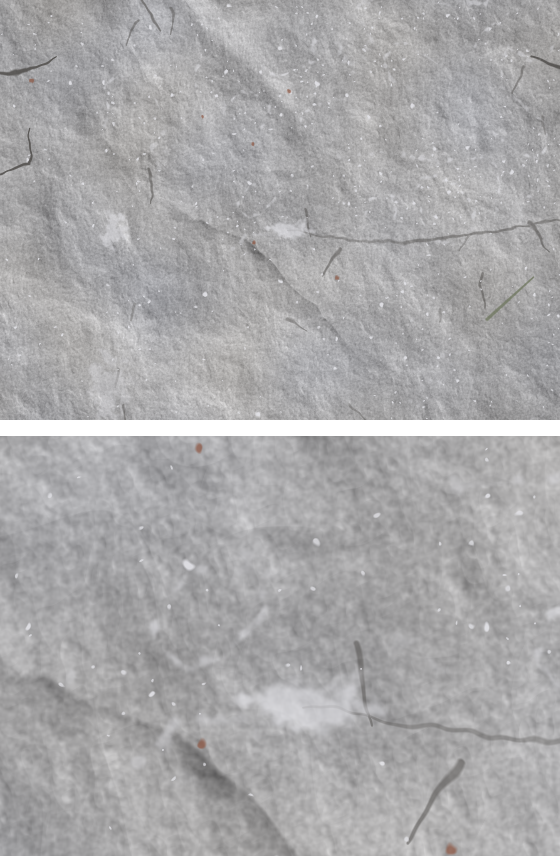
Top, the full canvas; bottom, a detail of the centre.
A Shadertoy shader for this texture:

```glsl
const vec3  STONE        = vec3(0.655, 0.654, 0.662);
const vec3  CRACK_COLOR  = vec3(0.31, 0.30, 0.29);
const vec3  CHALK        = vec3(0.89, 0.89, 0.91);
const vec3  RUST         = vec3(0.55, 0.33, 0.25);
const vec3  GRASS        = vec3(0.44, 0.47, 0.38);
const vec3  WARM_TINT    = vec3(0.012, 0.004, -0.014);
const vec2  LIGHT_DIR    = vec2(0.64, 0.77);
const float RELIEF       = 0.031;
const float GRAIN        = 0.085;
const float MOTTLE       = 0.075;
const float LEDGE_SHADE  = 0.20;
const float RIDGE_SHADE  = 0.085;
const int   CRACK_COUNT  = 18;

vec2 hash2(vec2 p) {
    vec3 q = fract(vec3(p.xyx) * vec3(0.1031, 0.1030, 0.0973));
    q += dot(q, q.yzx + 33.33);
    return fract((q.xx + q.yz) * q.zy);
}

float gradDot(vec2 cell, vec2 f, vec2 corner) {
    return dot(hash2(cell + corner + 57.0) * 2.0 - 1.0, f - corner);
}

// Gradient noise, roughly -0.7 to 0.7
float noise(vec2 p) {
    vec2 i = floor(p), f = p - i;
    vec2 u = f * f * f * (f * (f * 6.0 - 15.0) + 10.0);
    return mix(mix(gradDot(i, f, vec2(0, 0)), gradDot(i, f, vec2(1, 0)), u.x),
               mix(gradDot(i, f, vec2(0, 1)), gradDot(i, f, vec2(1, 1)), u.x), u.y);
}

vec2 warp(vec2 p, float freq) {
    return vec2(noise(p * freq), noise(p * freq + 31.7));
}

// Flaky surface: creased octaves of equal slope
float stoneHeight(vec2 p) {
    p += 0.02 * warp(p, 7.0);
    p = mat2(0.92, 0.30, -0.30, 0.92) * p * vec2(1.12, 0.88);
    float h = 0.0, freq = 5.0;
    for (int i = 0; i < 5; i++) {
        float n = noise(p * freq + float(i) * 17.3);
        h += (n - 0.6 * abs(n)) / freq;
        freq *= 2.15;
    }
    return h * RELIEF;
}

// Coverage of a thin line that tapers toward b
float stroke(vec2 p, vec2 a, vec2 b, float width, float px) {
    vec2 ab = b - a;
    float t = clamp(dot(p - a, ab) / dot(ab, ab), 0.0, 1.0);
    float w = width * (1.0 - 0.75 * t);
    return 1.0 - smoothstep(w * 0.4, w + px, length(p - a - ab * t));
}

float window(float x, float lo, float hi, float soft) {
    return smoothstep(lo - soft, lo + soft, x) * (1.0 - smoothstep(hi - soft, hi + soft, x));
}

// Tone of the main ledge: sharp lip on the right, soft hollow on the left
float ledgeTone(vec2 p) {
    float line = 0.86 - 0.8 * p.x - 0.03 * sin((p.x - 0.23) * 11.6)
               + 0.1 * exp(-18.0 * max(p.x - 0.17, -0.05));
    float d = (p.y - line) * 0.78;
    float soft = mix(0.03, 0.003, smoothstep(0.3, 0.5, p.x));
    float under = 1.0 - smoothstep(-soft, soft, d);
    float shadow = under * (0.65 * exp(min(d, 0.0) / 0.009) + 0.45 * exp(min(d, 0.0) / 0.035));
    float lip = exp(-abs(d - 0.018) / 0.012) * 0.16;
    float broken = 0.75 + 0.9 * noise(p * 9.0 + 4.0);
    return (lip - shadow * broken) * window(p.x, 0.19, 0.82, 0.07);
}

// Tone of the upper ridge: shaded left flank, lit right flank
float ridgeTone(vec2 p) {
    float d = (p.y + p.x - 1.42) * 0.71;
    float flank = smoothstep(-0.10, -0.005, d) * (1.0 - smoothstep(-0.008, 0.012, d));
    float lit = smoothstep(-0.004, 0.02, d) * (1.0 - smoothstep(0.03, 0.10, d));
    return (0.55 * lit - flank) * window(p.x, 0.42, 0.75, 0.06);
}

float crackCover(vec2 p, float px) {
    vec2 q = p + 0.018 * warp(p, 14.0) + 0.006 * warp(p, 45.0);
    float c = stroke(q, vec2(0.06, 0.83), vec2(-0.02, 0.815), 0.006, px);
    c = max(c, stroke(q, vec2(0.06, 0.83), vec2(0.13, 0.86), 0.004, px));
    c = max(c, stroke(q, vec2(0.07, 0.61), vec2(0.075, 0.69), 0.003, px));
    c = max(c, stroke(q, vec2(0.07, 0.61), vec2(-0.01, 0.585), 0.004, px));
    c = max(c, stroke(q, vec2(1.35, 0.83), vec2(1.27, 0.86), 0.007, px));
    c = max(c, 0.55 * stroke(q, vec2(0.97, 0.42), vec2(1.35, 0.475), 0.004, px));
    c = max(c, 0.4 * stroke(q, vec2(0.97, 0.42), vec2(0.68, 0.45), 0.0025, px));
    for (int i = 0; i < CRACK_COUNT; i++) {
        vec2 r = hash2(vec2(float(i), 5.0)), s = hash2(vec2(float(i), 23.0));
        vec2 a = vec2(0.2 + 1.15 * r.x, r.y);
        float angle = -2.1 + 1.7 * s.x;
        vec2 b = a + (0.03 + 0.06 * s.y) * vec2(cos(angle), sin(angle));
        c = max(c, (0.3 + 0.4 * s.y) * stroke(q, a, b, 0.0032, px));
    }
    return c;
}

// Scattered flecks, one per grid cell at most
float flecks(vec2 p, float freq, float chance, float px) {
    vec2 g = (p + 0.006 * warp(p, 90.0)) * freq, cell = floor(g);
    vec2 r = hash2(cell + freq), s = hash2(cell + freq * 2.0);
    float radius = 0.06 + 0.14 * s.x * s.x;
    float d = length(g - cell - 0.3 - 0.4 * r);
    return step(s.y, chance) * (1.0 - smoothstep(radius * 0.5, radius + px * freq, d));
}

float chalkPatch(vec2 p, vec2 center, vec2 size) {
    float d = length((p - center) / size) + 1.1 * noise(p * 38.0) + 0.6 * noise(p * 95.0);
    return 1.0 - smoothstep(0.45, 1.1, d);
}

void mainImage(out vec4 fragColor, in vec2 fragCoord) {
    float px = 1.0 / iResolution.y;
    vec2 p = fragCoord * px;
    vec2 bent = p + 0.035 * warp(p, 6.0) + 0.012 * warp(p, 24.0);

    // Relief lit from the upper right
    float eps = 0.0015;
    float tone = (stoneHeight(p) - stoneHeight(p + eps * LIGHT_DIR)) / eps;
    tone += LEDGE_SHADE * ledgeTone(bent) + RIDGE_SHADE * ridgeTone(bent);

    // Mottling, grain and darker corners
    tone += MOTTLE * (noise(p * 3.2 + 8.0) + 0.5 * noise(p * 13.0));
    tone += GRAIN * (noise(p * 170.0) + 0.6 * noise(p * 290.0));
    vec2 fromCenter = p - vec2(0.667, 0.5);
    tone += 0.015 - 0.07 * dot(fromCenter, fromCenter);
    vec3 color = STONE + tone + WARM_TINT * (0.2 + 1.5 * noise(p * 4.0 + 21.0));

    color = mix(color, CRACK_COLOR, 0.85 * crackCover(p, px));

    // Chalky veins, flecks and patches, densest at the upper right
    float zone = smoothstep(-0.15, 0.35, noise(p * 4.5 + 3.0) + 0.3 * (p.x + p.y - 1.2));
    float vein = 1.0 - smoothstep(0.008, 0.045, abs(noise(bent * 8.0 + 12.0)));
    float chalk = 0.55 * vein * zone * smoothstep(-0.05, 0.3, noise(p * 65.0));
    chalk = max(chalk, 0.9 * flecks(p, 38.0, 0.02 + 0.08 * zone, px));
    chalk = max(chalk, 0.75 * flecks(p, 80.0, 0.015 + 0.09 * zone, px));
    chalk = max(chalk, 0.6 * chalkPatch(p, vec2(0.69, 0.45), vec2(0.055, 0.025)));
    chalk = max(chalk, 0.5 * chalkPatch(p, vec2(0.27, 0.45), vec2(0.03, 0.045)));
    chalk = max(chalk, 0.35 * chalkPatch(p, vec2(0.26, 0.08), vec2(0.05, 0.09)));
    color = mix(color, CHALK, chalk);

    // Rust dots and a blade of dry grass
    color = mix(color, RUST, 0.7 * flecks(p + 3.0, 34.0, 0.004, px));
    color = mix(color, GRASS, 0.8 * stroke(p, vec2(1.16, 0.24), vec2(1.27, 0.34), 0.004, px));
    fragColor = vec4(clamp(color, 0.0, 1.0), 1.0);
}
```
